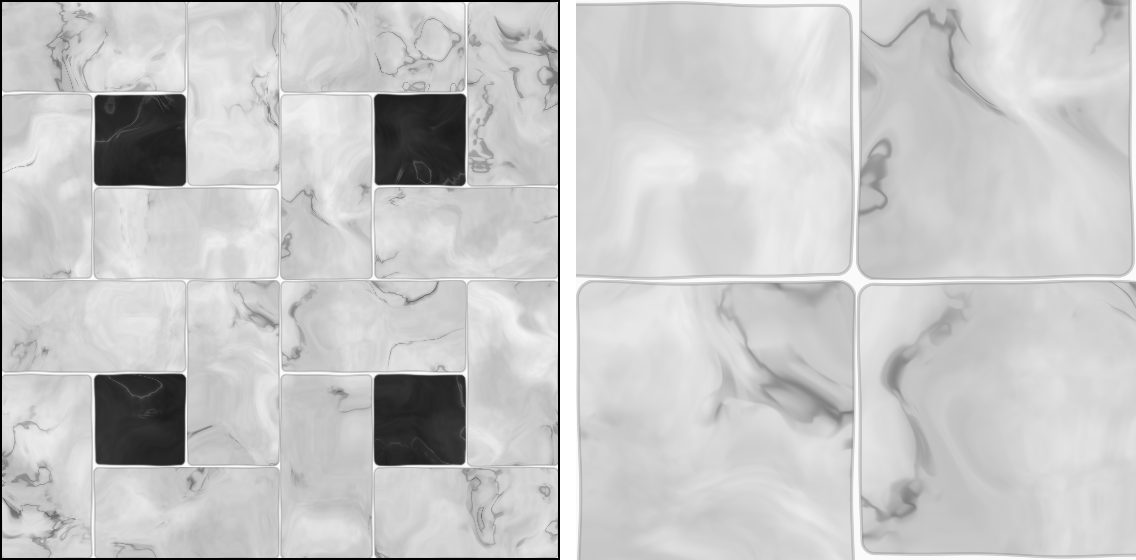
Left, the full canvas; right, a detail of the centre.
Give the GLSL for this pattern, as a Shadertoy shader.

```glsl
// Pinwheel marble floor: pale two-by-one slabs turning around dark square insets.

const float REPEATS = 2.0;          // pinwheels across and down
const float CELL = 3.0;             // tile units per pinwheel
const float GROUT_HALF = 0.013;     // lengths below are in tile units
const float CORNER_RADIUS = 0.055;
const float EDGE_WOBBLE = 0.005;
const float OUTLINE_WIDTH = 0.008;
const float BORDER_WIDTH = 0.021;
const float CLOUD_SCALE = 1.6;
const float VEIN_SCALE = 1.25;
const float PATCH_SCALE = 1.1;
const float WARP = 0.65;

const float PALE_STONE = 0.828;
const float DARK_STONE = 0.160;
const float GROUT_TONE = 0.98;
const float OUTLINE_TONE = 0.56;

vec2 hash2(vec2 p) {
    vec3 q = fract(p.xyx * vec3(0.1031, 0.1030, 0.0973));
    q += dot(q, q.yzx + 33.33);
    return fract((q.xx + q.yz) * q.zy);
}

// Smooth cellular noise: random cell tones blended by distance to each seed.
float cellNoise(vec2 p) {
    vec2 base = floor(p);
    float total = 0.0, weight = 0.0;
    for (int y = -1; y <= 1; y++)
    for (int x = -1; x <= 1; x++) {
        vec2 cell = base + vec2(x, y);
        vec2 toSeed = cell + hash2(cell) - p;
        float w = exp(-7.0 * dot(toSeed, toSeed));
        total += w * hash2(cell + 71.7).x;
        weight += w;
    }
    return total / weight;
}

float fractalCells(vec2 p) {
    const mat2 TURN = mat2(1.6, 1.2, -1.2, 1.6);
    float sum = 0.0, amp = 0.5;
    for (int i = 0; i < 5; i++) {
        sum += amp * cellNoise(p);
        p = TURN * p + 13.7;
        amp *= 0.52;
    }
    return sum;
}

float ridge(float value, float width) {
    return 1.0 - smoothstep(0.0, width, abs(value - 0.5));
}

// Lower-left corner (xy) and size (zw) of the tile covering a unit square.
vec4 pinwheelTile(vec2 square) {
    if (square == vec2(1.0)) return vec4(1.0, 1.0, 1.0, 1.0);
    if (square.x < 0.5 && square.y < 1.5) return vec4(0.0, 0.0, 1.0, 2.0);
    if (square.y < 0.5) return vec4(1.0, 0.0, 2.0, 1.0);
    if (square.x > 1.5) return vec4(2.0, 1.0, 1.0, 2.0);
    return vec4(0.0, 2.0, 2.0, 1.0);
}

float roundedBox(vec2 p, vec2 halfSize, float radius) {
    vec2 q = abs(p) - halfSize + radius;
    return length(max(q, 0.0)) + min(max(q.x, q.y), 0.0) - radius;
}

float marble(vec2 p, bool dark) {
    p += WARP * (vec2(cellNoise(p * 1.7), cellNoise(p * 1.7 + 19.3)) - 0.5);
    float cloud = fractalCells(p * CLOUD_SCALE) - 0.5;
    float veinField = fractalCells(p * VEIN_SCALE + 41.0);
    float patches = fractalCells(p * PATCH_SCALE + 83.0);
    float flakes = cellNoise(p * vec2(22.0, 13.0)) - 0.5;
    float veined = smoothstep(0.46, 0.66, patches);
    float core = ridge(veinField, 0.022) * veined;
    float halo = ridge(veinField, 0.10) * veined;

    if (dark)
        return DARK_STONE + 0.16 * cloud + 0.015 * flakes + 0.13 * core + 0.05 * halo;

    float bloom = smoothstep(0.60, 0.76, 1.0 - patches);
    float speck = smoothstep(0.62, 0.80, cellNoise(p * 7.0)) * halo;
    return PALE_STONE + 0.25 * cloud + 0.022 * flakes + 0.06 * bloom
         - 0.17 * core - 0.06 * halo - 0.15 * speck;
}

void mainImage(out vec4 fragColor, in vec2 fragCoord) {
    float units = REPEATS * CELL;
    vec2 p = units * fragCoord / iResolution.xy;
    float pixel = units / min(iResolution.x, iResolution.y);

    // Tile layout
    vec2 cell = floor(p / CELL);
    vec2 local = p - cell * CELL;
    vec4 tile = pinwheelTile(floor(local));
    vec2 tileId = cell * CELL + tile.xy;
    vec2 seed = hash2(tileId + 5.0);
    bool dark = tile.z == tile.w;

    // Hand-cut edge
    vec2 phase = 6.283 * seed;
    float wobble = sin(p.x * 5.3 + phase.x) + sin(p.y * 4.1 + phase.y)
                 + 0.5 * sin(p.x * 13.0 + p.y * 11.0 + phase.x);
    float dist = roundedBox(local - tile.xy - 0.5 * tile.zw,
                            0.5 * tile.zw - GROUT_HALF, CORNER_RADIUS)
               + EDGE_WOBBLE * wobble;

    // Stone, outline and grout
    float tone = marble(p + floor(seed * 90.0), dark) + 0.012 * (seed.x - 0.5);
    float outline = 1.0 - smoothstep(0.0, pixel, abs(dist) - 0.5 * OUTLINE_WIDTH);
    tone = mix(tone, GROUT_TONE, smoothstep(-0.5 * pixel, 0.5 * pixel, dist));
    tone = mix(tone, OUTLINE_TONE, 0.4 * outline);

    // Black frame
    vec2 toEdge = min(p, units - p);
    float frame = min(toEdge.x, toEdge.y) - BORDER_WIDTH;
    tone *= smoothstep(-0.5 * pixel, 0.5 * pixel, frame);
    fragColor = vec4(vec3(clamp(tone, 0.0, 1.0)), 1.0);
}
```
